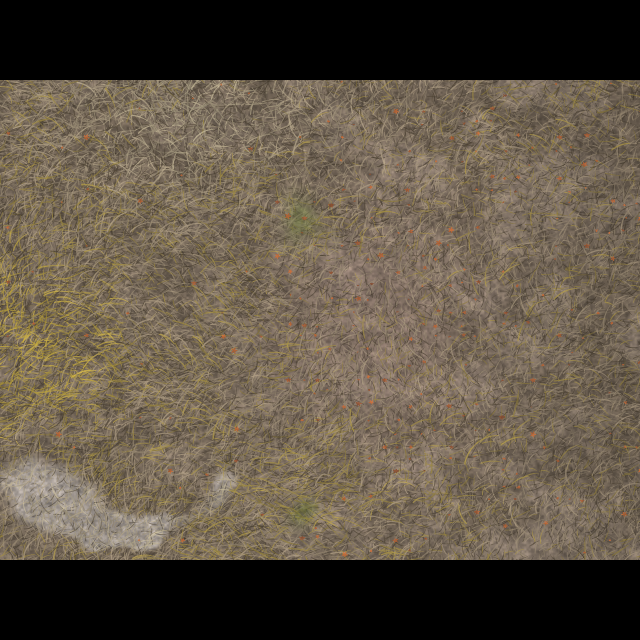
Give the GLSL for this texture, as a Shadertoy shader.

```glsl
// Autumn meadow from above: dry grass, bare soil and fallen leaves between black bars.
#define LAYERS 9
#define BAR 0.125
#define FINE_CELL 0.009
#define COARSE_CELL 0.023
#define BLADE_HALF_WIDTH 0.0009
#define BLADE_SPREAD 2.0
#define GRAIN 0.26
#define LEAF_CELL 0.021
#define LEAF_SHARE 0.24

const vec3 SOIL = vec3(0.43, 0.38, 0.325);
const vec3 DUST = vec3(0.56, 0.50, 0.45);
const vec3 PINK_SOIL = vec3(0.57, 0.485, 0.445);
const vec3 PALE_MAT = vec3(0.65, 0.62, 0.60);
const vec3 DARK_STEM = vec3(0.29, 0.25, 0.19);
const vec3 DRY_STEM = vec3(0.60, 0.54, 0.45);
const vec3 STRAW = vec3(0.72, 0.68, 0.56);
const vec3 OLIVE = vec3(0.58, 0.51, 0.27);
const vec3 YELLOW = vec3(0.74, 0.64, 0.24);
const vec3 GREEN = vec3(0.42, 0.47, 0.25);
const vec3 ORANGE = vec3(0.74, 0.40, 0.21);
const vec3 RUST = vec3(0.52, 0.30, 0.20);

float hash(vec2 p) {
    return fract(sin(dot(p, vec2(127.1, 311.7))) * 43758.5453);
}

vec4 hash4(vec2 p) {
    return vec4(hash(p), hash(p + 17.3), hash(p + 41.9), hash(p + 73.7));
}

float noise(vec2 p) {
    vec2 i = floor(p), f = fract(p);
    f = f * f * (3.0 - 2.0 * f);
    return mix(mix(hash(i), hash(i + vec2(1, 0)), f.x),
               mix(hash(i + vec2(0, 1)), hash(i + vec2(1, 1)), f.x), f.y);
}

float fbm(vec2 p) {
    float sum = 0.0, amp = 0.53;
    for (int i = 0; i < 4; i++) {
        sum += amp * noise(p);
        p = p * 2.1 + 9.7;
        amp *= 0.5;
    }
    return sum;
}

// Soft elliptical patch
float patchAt(vec2 p, vec2 centre, vec2 radius) {
    vec2 q = (p - centre) / radius;
    return exp(-dot(q, q));
}

// Main lean of the grass, in radians
float leanAngle(vec2 p) {
    return 0.55 + 0.4 * sin(9.0 * p.x + 4.0 * p.y) + 0.4 * sin(13.0 * p.y - 7.0 * p.x)
         + 0.4 * smoothstep(0.3, 0.7, p.x);
}

// Distance to a slightly bent blade, tapered towards its tip
float bladeDistance(vec2 d, float angle, float halfLength, float bend) {
    float c = cos(angle), s = sin(angle);
    vec2 q = vec2(c * d.x + s * d.y, c * d.y - s * d.x);
    float t = q.x / halfLength;
    q.y += bend * halfLength * (t * t - 0.4);
    return length(vec2(max(abs(q.x) - halfLength, 0.0), q.y))
         + 0.0005 * max(t, 0.0);
}

void mainImage(out vec4 fragColor, in vec2 fragCoord) {
    vec2 uv = fragCoord / iResolution.xy;
    float px = 1.0 / iResolution.y;

    // Regions of the meadow
    vec2 w = uv + 0.09 * (vec2(fbm(uv * 11.0), fbm(uv * 11.0 + 50.0)) - 0.5);
    float pale = smoothstep(0.42, 0.75, patchAt(w, vec2(0.07, 0.23), vec2(0.13, 0.08))
               + 0.9 * patchAt(w, vec2(0.22, 0.175), vec2(0.10, 0.03))
               + 0.7 * patchAt(w, vec2(0.35, 0.23), vec2(0.04, 0.06)));
    float gold = patchAt(w, vec2(0.02, 0.45), vec2(0.15, 0.12));
    float straw = patchAt(w, vec2(0.30, 0.83), vec2(0.22, 0.12));
    float bare = patchAt(w, vec2(0.59, 0.49), vec2(0.17, 0.20));
    float meadow = patchAt(w, vec2(0.58, 0.22), vec2(0.20, 0.12));
    float tuft = patchAt(w, vec2(0.475, 0.655), vec2(0.03))
               + patchAt(w, vec2(0.48, 0.20), vec2(0.022));
    float right = smoothstep(0.32, 0.75, w.x);
    float cover = clamp(0.95 - 0.5 * right - 0.35 * bare + 0.25 * meadow - 0.55 * pale, 0.15, 1.0);
    float clump = noise(uv * 19.0 + 3.0);

    // Soil with dusty blotches and fine grain
    float blotch = smoothstep(0.35, 0.68, fbm(uv * 15.0 + 20.0));
    vec3 col = mix(SOIL, DUST, blotch * (0.35 + 0.4 * right));
    col = mix(col, PINK_SOIL, 0.65 * bare);
    col = mix(col, PALE_MAT, 0.85 * pale);
    col *= 1.0 + GRAIN * (noise(uv * 150.0) + noise(uv * 290.0) - 1.0);

    // Fibres and blades, from fine to coarse
    for (int k = 0; k < LAYERS; k++) {
        float level = float(k) / float(LAYERS - 1);
        float size = mix(FINE_CELL, COARSE_CELL, level);
        float density = mix(0.9, cover, smoothstep(0.1, 0.6, level)) * (0.55 + 0.6 * clump);
        vec2 cell = floor(uv / size);
        for (int j = 0; j < 9; j++) {
            vec2 id = cell + vec2(j % 3 - 1, j / 3 - 1);
            vec4 h = hash4(id + float(k) * 31.7);
            vec4 g = hash4(id + float(k) * 31.7 + 211.3);
            vec2 root = (id + h.xy) * size;
            float spread = BLADE_SPREAD * mix(1.5, 0.85, level) * (1.0 + 0.5 * straw);
            float angle = leanAngle(root) + (g.x - 0.5) * spread;
            float d = bladeDistance(uv - root, angle, size * mix(0.45, 0.9, g.y), 0.5 * (g.z - 0.5));
            float halfWidth = BLADE_HALF_WIDTH * mix(0.7, 1.25, level * h.w);
            float alpha = clamp((halfWidth - d) / px + 0.5, 0.0, 1.0);
            alpha *= smoothstep(0.0, 0.12, density - h.z) * mix(0.55, 0.8, h.w);

            // Stem colour by region and chance
            vec3 stem = mix(DRY_STEM, STRAW, clamp(straw + pale, 0.0, 1.0) * g.y);
            float sunny = 0.14 + 0.24 * cover * clump + 0.5 * gold + 0.2 * meadow - 0.2 * straw - 0.3 * pale;
            stem = mix(stem, mix(OLIVE, YELLOW, clamp(gold + 0.5 * g.y * g.y, 0.0, 1.0)), step(g.w, sunny));
            stem = mix(stem, DARK_STEM, step(h.w, 0.36 - 0.12 * level - 0.15 * pale));
            col = mix(col, stem * (0.84 + 0.3 * g.z), alpha);
        }
    }

    // Green tufts and uneven light
    col = mix(col, GREEN * (0.7 + 0.6 * noise(uv * 180.0)), 0.55 * min(tuft, 1.0));
    col *= 0.86 + 0.28 * fbm(uv * 38.0 + 7.0);
    col *= 1.0 - 0.09 * smoothstep(0.65, 1.0, uv.x);

    // Fallen leaves with ragged lobes
    vec2 leafId = floor(uv / LEAF_CELL);
    vec4 h = hash4(leafId + 501.0);
    vec2 d = uv - (leafId + 0.3 + 0.4 * h.xy) * LEAF_CELL;
    float kind = hash(leafId + 907.0);
    float radius = mix(0.0018, 0.0055, h.w * h.w);
    float lobes = 0.75 + 0.25 * cos(5.0 * atan(d.y, d.x + 1e-6) + 6.28 * kind);
    float leaf = clamp((radius * lobes - length(d * vec2(1.0, 1.0 + 0.5 * kind))) / px + 0.5, 0.0, 1.0);
    float share = LEAF_SHARE * (0.25 + 0.5 * right + 0.9 * bare) * (1.0 - pale);
    col = mix(col, mix(ORANGE, RUST, kind * kind) * (0.85 + 0.3 * noise(uv * 250.0)), 0.85 * leaf * step(h.z, share));

    // Black bars above and below
    float inside = clamp((0.5 - BAR - abs(uv.y - 0.5)) / px + 0.5, 0.0, 1.0);
    fragColor = vec4(clamp(col, 0.0, 1.0) * inside, 1.0);
}
```
